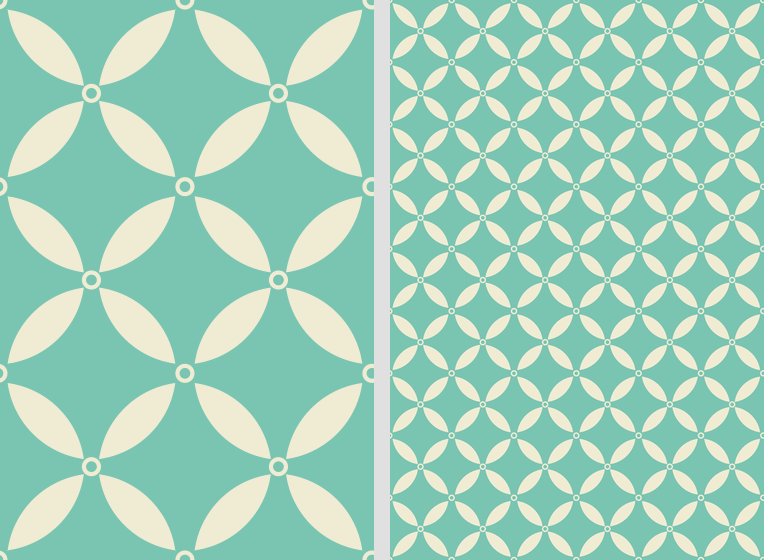
Left, the tile; right, the same tile 3 across and 3 down.
This pattern is drawn by a Shadertoy shader. Its source:

```glsl
// Cream petals crossing at small rings on a mint ground, in a two by three repeat.
#define REPEATS vec2(2.0, 3.0)
#define SHIFT vec2(-0.011, 0.0)
#define MINT vec3(0.48, 0.77, 0.70)
#define CREAM vec3(0.94, 0.925, 0.83)
#define PETAL_OFFSET 0.2445
#define PETAL_HALF_LENGTH 0.288
#define PETAL_HALF_WIDTH 0.097
#define RING_RADIUS 0.0398
#define RING_HALF_WIDTH 0.0112
#define EDGE_PIXELS 1.3

// Lens made of two equal arcs, with its long axis along x
float lensDistance(vec2 p, float halfLength, float halfWidth) {
    float radius = (halfLength * halfLength + halfWidth * halfWidth) / (2.0 * halfWidth);
    return length(vec2(p.x, abs(p.y) + radius - halfWidth)) - radius;
}

float ringDistance(vec2 p) {
    return abs(length(p) - RING_RADIUS) - RING_HALF_WIDTH;
}

void mainImage(out vec4 fragColor, in vec2 fragCoord) {
    // Fold each cell into one quadrant: a ring at its centre and at its corners
    vec2 cell = fract(fragCoord / iResolution.xy * REPEATS - SHIFT) - 0.5;
    vec2 quadrant = abs(cell);

    // Petal along the diagonal of the quadrant
    vec2 local = quadrant - PETAL_OFFSET;
    vec2 diagonal = vec2(local.x + local.y, local.y - local.x) * inversesqrt(2.0);
    float petal = lensDistance(diagonal, PETAL_HALF_LENGTH, PETAL_HALF_WIDTH);

    float rings = min(ringDistance(quadrant), ringDistance(quadrant - 0.5));

    // Smooth edge, sized in cell units
    float edge = 0.5 * EDGE_PIXELS * REPEATS.y / iResolution.y;
    float cover = 1.0 - smoothstep(-edge, edge, min(petal, rings));
    fragColor = vec4(mix(MINT, CREAM, cover), 1.0);
}
```
